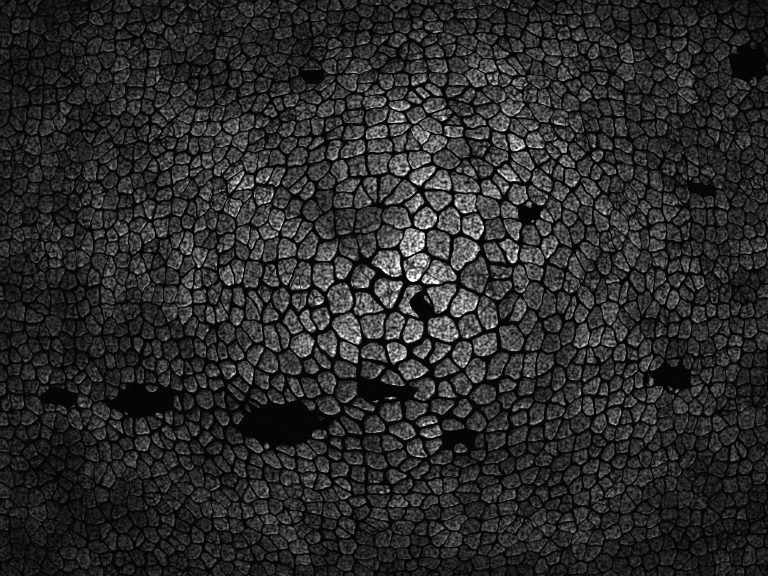
This texture is drawn by a Shadertoy shader. Its source:

```glsl
// Dark cracked crust: plates are Voronoi cells with rounded corners, magnified
// around the middle, split by faint hairlines and opened into black pits.
// Grain, lit rims and a few soft glows shade the plates in grey.

const float CELLS = 38.0;                    // plates per canvas height
const float JITTER = 0.82;                   // irregularity of the plates
const float ROUNDING = 17.0;                 // lower is rounder
const float CRACK_WIDTH = 0.055;             // half width, in plates
const vec2 LENS_CENTER = vec2(0.72, 0.49);
const float LENS_RADIUS = 0.38;
const float LENS_POWER = 0.46;
const vec2 RIM_LIGHT = vec2(0.45, -0.89);
const float GRAIN = 1.15;
const float CRACK_TONE = 0.022;

// Pits: center, then radii
const int PIT_COUNT = 11;
const vec4 PITS[PIT_COUNT] = vec4[](
    vec4(0.49, 0.265, 0.075, 0.035), vec4(0.25, 0.305, 0.065, 0.025),
    vec4(1.16, 0.345, 0.040, 0.022), vec4(0.54, 0.870, 0.025, 0.016),
    vec4(1.30, 0.890, 0.030, 0.035), vec4(0.73, 0.470, 0.018, 0.022),
    vec4(0.80, 0.240, 0.030, 0.020), vec4(0.68, 0.320, 0.060, 0.014),
    vec4(0.10, 0.310, 0.028, 0.016), vec4(0.92, 0.630, 0.016, 0.014),
    vec4(1.22, 0.670, 0.024, 0.013));

vec2 hash2(vec2 p) {
    vec3 h = fract(p.xyx * vec3(0.1031, 0.1030, 0.0973));
    h += dot(h, h.yzx + 33.33);
    return fract((h.xx + h.yz) * h.zy);
}

float gradientDot(vec2 corner, vec2 offset) {
    float angle = 6.2832 * hash2(corner + 71.0).x;
    return dot(vec2(cos(angle), sin(angle)), offset);
}

// Gradient noise, about -0.7 to 0.7
float noise(vec2 p) {
    vec2 i = floor(p), f = p - i;
    vec2 u = f * f * f * (f * (f * 6.0 - 15.0) + 10.0);
    vec2 e = vec2(1.0, 0.0);
    float low = mix(gradientDot(i, f), gradientDot(i + e, f - e), u.x);
    float high = mix(gradientDot(i + e.yx, f - e.yx), gradientDot(i + 1.0, f - 1.0), u.x);
    return mix(low, high, u.y);
}

vec2 seedPoint(vec2 cell) {
    return cell + 0.5 + JITTER * (hash2(cell) - 0.5);
}

// x: rounded distance to the plate border, y: rim facing, z: plate id
vec3 plates(vec2 p) {
    vec2 base = floor(p), home = base, homeSeed = vec2(0.0);
    float nearest = 9.0;
    for (int j = -1; j <= 1; j++)
    for (int i = -1; i <= 1; i++) {
        vec2 cell = base + vec2(i, j);
        vec2 s = seedPoint(cell) - p;
        if (dot(s, s) < nearest) { nearest = dot(s, s); home = cell; homeSeed = s; }
    }
    float weightSum = 0.0;
    vec2 facing = vec2(0.0);
    for (int j = -2; j <= 2; j++)
    for (int i = -2; i <= 2; i++) {
        if (i == 0 && j == 0) continue;
        vec2 s = seedPoint(home + vec2(i, j)) - p;
        vec2 normal = normalize(s - homeSeed);
        float weight = exp(-ROUNDING * dot(0.5 * (s + homeSeed), normal));
        weightSum += weight;
        facing += weight * normal;
    }
    float border = -log(weightSum) / ROUNDING;
    return vec3(border, dot(facing / weightSum, RIM_LIGHT), hash2(home + 19.0).x);
}

float blob(vec2 p, vec2 center, vec2 radii) {
    vec2 d = (p - center) / radii;
    return exp(-dot(d, d));
}

float pitDepth(vec2 p) {
    float depth = 0.0;
    for (int i = 0; i < PIT_COUNT; i++) depth = max(depth, blob(p, PITS[i].xy, PITS[i].zw));
    return smoothstep(0.2, 0.75, depth);
}

// Broad light over the crust
float illumination(vec2 p) {
    float light = 0.155 + 0.20 * blob(p, vec2(0.75, 0.57), vec2(0.44, 0.34));
    light += 0.11 * blob(p, vec2(0.77, 0.74), vec2(0.20, 0.09));
    light += 0.09 * blob(p, vec2(0.60, 0.41), vec2(0.12, 0.09));
    light += 0.09 * blob(p, vec2(0.80, 0.50), vec2(0.12, 0.12));
    light += 0.12 * blob(p, vec2(0.27, 0.55), vec2(0.13, 0.09));
    light -= 0.13 * blob(p, vec2(0.62, 0.63), vec2(0.11, 0.06));
    light -= 0.05 * blob(p, vec2(0.17, 0.42), vec2(0.14, 0.08));
    vec2 edge = (p - vec2(0.667, 0.5)) / vec2(0.667, 0.5);
    light *= 1.0 - 0.22 * dot(edge * edge, edge * edge);
    return light * (1.0 + 0.5 * noise(p * 5.0) + 0.35 * noise(p * 13.0));
}

void mainImage(out vec4 fragColor, in vec2 fragCoord) {
    vec2 p = fragCoord / iResolution.y;
    p.x += 0.6667 - 0.5 * iResolution.x / iResolution.y;

    // Magnify the middle, then roughen the borders
    vec2 d = p - LENS_CENTER;
    float lens = LENS_POWER * exp(-dot(d, d) / (LENS_RADIUS * LENS_RADIUS));
    vec2 q = CELLS * (LENS_CENTER + d * (1.0 - lens)) + 40.0;
    q += 0.16 * vec2(noise(q * 1.9), noise(q * 1.9 + 37.0));
    float blur = 0.8 * CELLS * (1.0 - lens) / iResolution.y;

    // Crack width grows among the loose pebbles and in the pits
    float pebbles = blob(p, vec2(0.55, 0.29), vec2(0.46, 0.11));
    vec2 ragged = p + 0.018 * vec2(noise(p * 28.0), noise(p * 28.0 + 51.0));
    float width = CRACK_WIDTH * (1.0 + 0.8 * noise(q * 0.6) + 0.6 * noise(p * 9.0));
    width += 0.035 * pebbles + 0.5 * pitDepth(ragged);
    vec3 plate = plates(q);
    float cover = smoothstep(-blur, blur, plate.x - width);

    // Hairlines split the larger plates
    float hairDistance = plates(q * 1.55 + 9.0).x;
    float hair = 1.0 - smoothstep(0.0, 0.05 + 1.5 * blur, hairDistance);
    hair *= smoothstep(-0.1, 0.3, noise(q * 0.45 + 5.0)) * (1.0 - pebbles);

    // Plate surface: grain, plate tone and lit rim
    float grain = noise(p * 210.0) + 0.6 * noise(p * 115.0 + 13.0);
    float rim = exp(-pow((plate.x - width - 0.06) / 0.07, 2.0));
    float tone = illumination(p) * (0.8 + 0.5 * plate.z) * (1.0 + GRAIN * grain);
    tone *= 1.0 + rim * (0.18 + (0.35 + 0.45 * pebbles) * plate.y);
    tone *= 1.0 - 0.65 * hair;
    float crack = CRACK_TONE * (1.0 + 0.6 * grain);
    fragColor = vec4(vec3(clamp(mix(crack, tone, cover), 0.0, 1.0)), 1.0);
}
```
